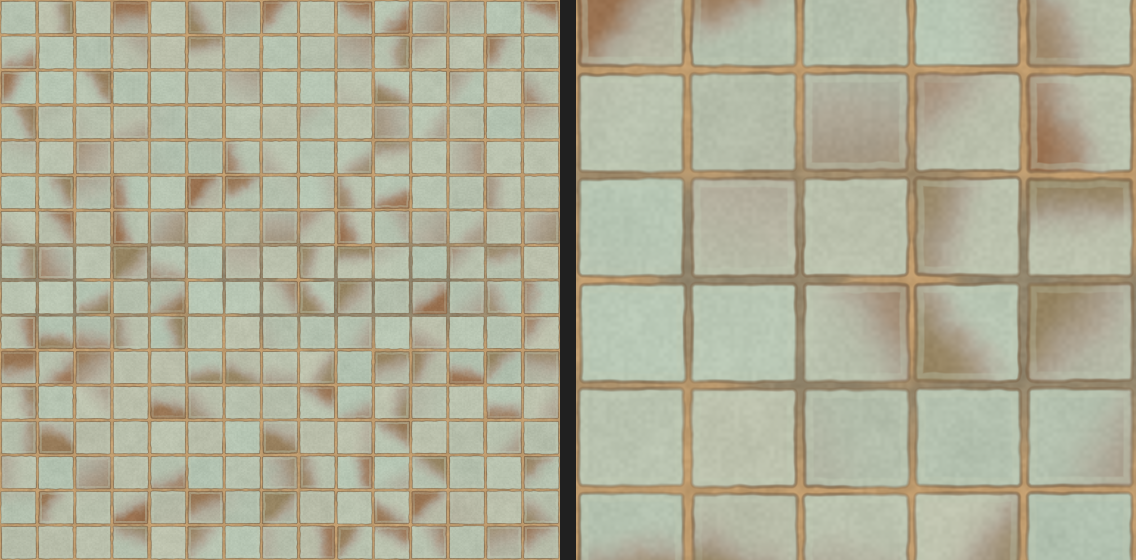
Left: the whole. Right: its middle third, enlarged.
A three.js fragment shader for this texture:

```glsl
// Glazed mosaic wall: 15 by 16 pale mint tiles set in sandy grout.
// Each tile is a rounded box distance; hashes pick its tint and the direction
// of its kiln stain, while value noise adds mottling, grain and grout dirt.

varying vec2 vUv;

const vec2 TILE_COUNT = vec2(15.0, 16.0);
const float GROUT_HALF = 0.0023;
const float CORNER_RADIUS = 0.0025;
const float EDGE_SOFT = 0.0009;

const vec3 MINT = vec3(0.705, 0.770, 0.700);
const vec3 CREAM = vec3(0.735, 0.750, 0.670);
const vec3 ROSE = vec3(0.680, 0.640, 0.580);
const vec3 OLIVE = vec3(0.580, 0.510, 0.375);
const vec3 RUST = vec3(0.600, 0.440, 0.310);
const vec3 RIM_LIGHT = vec3(0.750, 0.790, 0.700);
const vec3 GROUT_SAND = vec3(0.750, 0.610, 0.430);
const vec3 GROUT_GREY = vec3(0.530, 0.500, 0.420);
const vec3 SEAM_DARK = vec3(0.490, 0.390, 0.280);

float hash(vec2 p, float seed) {
  return fract(sin(dot(p, vec2(127.1, 311.7)) + seed * 74.7) * 43758.5453);
}

float noise(vec2 p, float seed) {
  vec2 i = floor(p);
  vec2 f = fract(p);
  f = f * f * (3.0 - 2.0 * f);
  float low = mix(hash(i, seed), hash(i + vec2(1.0, 0.0), seed), f.x);
  float high = mix(hash(i + vec2(0.0, 1.0), seed), hash(i + 1.0, seed), f.x);
  return mix(low, high, f.y);
}

float fbm(vec2 p, float seed) {
  float sum = 0.0;
  float weight = 0.5;
  for (int i = 0; i < 3; i++) {
    sum += weight * noise(p, seed + float(i));
    p *= 2.1;
    weight *= 0.5;
  }
  return sum / 0.875;
}

float roundedBox(vec2 p, vec2 halfSize, float radius) {
  vec2 q = abs(p) - halfSize + radius;
  return length(max(q, 0.0)) + min(max(q.x, q.y), 0.0) - radius;
}

// Stain strength: a directional fade on some tiles, an even wash on a few
float stainAmount(vec2 local, vec2 id, float mottle) {
  float angle = 6.2832 * hash(id, 3.0);
  float ramp = dot(local, vec2(cos(angle), sin(angle))) + (mottle - 0.5) * 0.6;
  float strength = smoothstep(0.25, 1.0, hash(id, 4.0));
  float fade = strength * smoothstep(-0.6, 1.25, ramp);
  float wash = 0.65 * smoothstep(0.72, 1.0, hash(id, 5.0));
  return clamp(fade + wash * (0.7 + 0.3 * ramp), 0.0, 1.0);
}

vec3 glaze(vec2 uv, vec2 local, vec2 id) {
  float mottle = fbm(uv * 55.0, 8.0);
  vec3 base = mix(MINT, CREAM, hash(id, 1.0));
  base *= 0.975 + 0.045 * hash(id, 2.0);
  float stain = stainAmount(local, id, mottle);
  vec3 deep = mix(OLIVE, RUST, smoothstep(0.3, 0.8, hash(id, 6.0)));
  vec3 color = mix(base, ROSE, smoothstep(0.0, 0.55, stain));
  color = mix(color, deep, smoothstep(0.3, 0.95, stain));
  return color + (mottle - 0.5) * 0.045;
}

vec3 groutColor(vec2 uv) {
  // Grey dirt gathers in a patchy band across the middle
  float band = 1.0 - smoothstep(0.04, 0.12, abs(uv.y - 0.49));
  float dirt = band * smoothstep(0.2, 0.65, noise(uv * 17.0, 20.0));
  vec3 color = mix(GROUT_SAND, GROUT_GREY, 0.85 * dirt);
  return color * (0.92 + 0.16 * fbm(uv * 110.0, 21.0));
}

void main() {
  vec2 cell = 1.0 / TILE_COUNT;
  vec2 id = floor(vUv * TILE_COUNT);
  vec2 halfSize = 0.5 * cell - GROUT_HALF;
  vec2 p = (fract(vUv * TILE_COUNT) - 0.5) * cell;

  // Hand-set offset and slightly uneven edges
  vec2 offset = (vec2(hash(id, 10.0), hash(id, 11.0)) - 0.5) * 0.0011;
  float wobble = (noise(vUv * 130.0, 12.0) - 0.5) * 0.0012;
  float d = roundedBox(p - offset, halfSize, CORNER_RADIUS) + wobble;

  // Glaze with a pale bevel just inside the edge
  vec3 tile = glaze(vUv, p / halfSize, id);
  float bevel = smoothstep(-0.0060, -0.0045, d) * (1.0 - smoothstep(-0.0025, -0.0008, d));
  tile = mix(tile, RIM_LIGHT, bevel * (0.2 + 0.25 * hash(id, 13.0)));

  // Grout and the thin dark seam where it meets the tile
  float cover = 1.0 - smoothstep(-EDGE_SOFT, EDGE_SOFT, d);
  vec3 color = mix(groutColor(vUv), tile, cover);
  float seam = 1.0 - smoothstep(0.0002, 0.0017, abs(d));
  color = mix(color, SEAM_DARK, seam * (0.3 + 0.4 * noise(vUv * 45.0, 14.0)));

  // Fine grain over everything
  color += (noise(vUv * 380.0, 15.0) - 0.5) * 0.035;
  gl_FragColor = vec4(clamp(color, 0.0, 1.0), 1.0);
}
```
